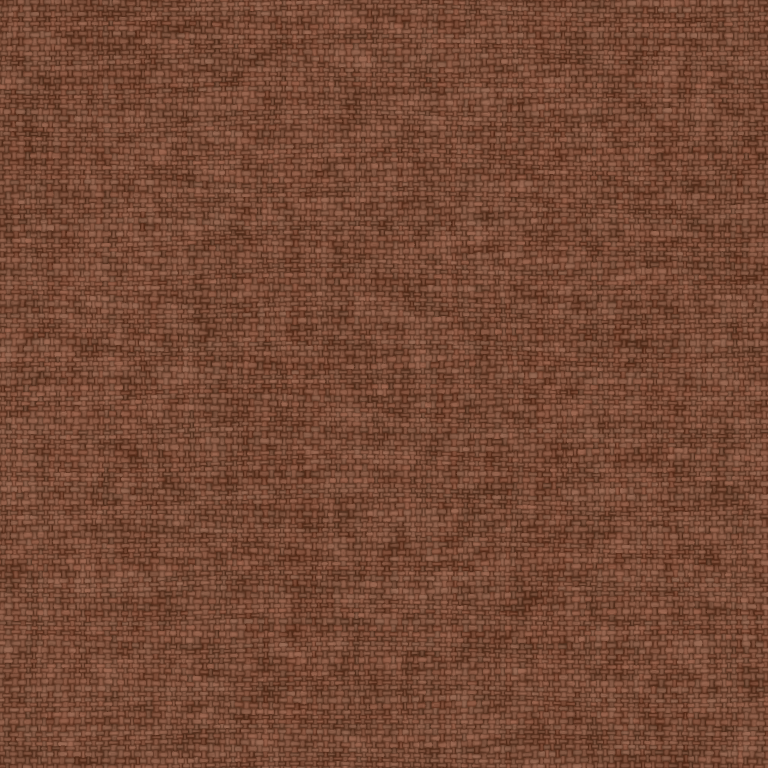
Reproduce this texture procedurally as a WebGL 2 fragment shader.

```glsl
#version 300 es
precision highp float;
// Plain-woven brown cloth with uneven, slubby yarns. Weft and warp floats
// alternate in a staggered checkerboard; layered sines vary the yarn's width
// and tone along its length, and hashes add fibre grain and a few dark flecks.

#define THREADS vec2(126.0, 140.0)
#define DARK_COLOR vec3(0.336, 0.186, 0.115)
#define LIGHT_COLOR vec3(0.582, 0.388, 0.304)
#define FLECK_COLOR vec3(0.27, 0.18, 0.24)
#define MEAN_TONE 0.485
#define FLOAT_RELIEF 0.68
#define WEFT_LIFT 0.055
#define WEFT_STREAK 0.135
#define WARP_STREAK 0.075
#define FIBRE_GRAIN 0.36
#define HUE_SHIFT 0.022
#define FLECK_RARITY 0.99985

uniform vec2 u_resolution;
out vec4 outColor;

const float PI = 3.14159;

float hash(vec2 p) {
    vec3 q = fract(vec3(p.xyx) * vec3(0.1031, 0.1030, 0.0973));
    q += dot(q, q.yzx + 33.33);
    return fract((q.x + q.y) * q.z);
}

// Slow change along one yarn, roughly -1 to 1, different for every yarn.
float slub(float yarn, float along, float seed) {
    float sum = 0.0;
    float frequency = 14.0;
    for (int i = 0; i < 4; i++) {
        vec2 key = vec2(yarn, seed + float(i) * 7.0);
        float rate = frequency * (0.7 + 0.6 * hash(key));
        sum += sin(along * rate + 2.0 * PI * hash(key + 31.0));
        frequency *= 2.1;
    }
    return sum * 0.5;
}

// Thread grid with uneven pitch, its cells swollen along the upper yarn.
vec2 threadGrid(vec2 p) {
    vec2 q = p * THREADS;
    vec2 bend = vec2(sin(q.x * 0.83 + 1.5 * sin(p.y * 11.0)),
                     sin(q.y * 0.91 + 2.0 * sin(p.x * 8.0 + 1.0)));
    vec2 drift = vec2(sin(p.y * 17.0 + p.x * 23.0),
                      sin(p.x * 13.0 + p.y * 29.0));
    q += 0.24 * bend + 0.16 * drift;
    vec2 swell = vec2(cos(PI * q.x) * sin(PI * q.y),
                     -sin(PI * q.x) * cos(PI * q.y));
    return q + vec2(0.15, 0.11) * swell;
}

vec3 cloth(vec2 p) {
    vec2 q = threadGrid(p);
    vec2 cell = floor(q);
    vec2 f = fract(q) - 0.5;

    // Yarn tones: single yarns plus wider bands of neighbouring yarns
    float weft = slub(cell.y, p.x, 3.0);
    float warp = slub(cell.x, p.y, 91.0);
    float weftBand = slub(floor(cell.y / 2.0), p.x, 47.0);
    float warpBand = slub(floor(cell.x / 2.0), p.y, 139.0);

    // Rounded float of whichever yarn lies on top
    bool weftOnTop = mod(cell.x + cell.y, 2.0) < 0.5;
    vec2 jitter = vec2(hash(cell + 5.0), hash(cell + 17.0)) - 0.5;
    vec2 radius = weftOnTop ? vec2(0.58, 0.47 + 0.09 * weft)
                            : vec2(0.46 + 0.08 * warp, 0.54);
    float d = length((f - 0.22 * jitter) / radius);
    float height = 1.0 - smoothstep(0.35, 1.25, d);

    // Fibre grain: one value per float, one per fine fibre
    float grain = 0.5 * (hash(cell + 211.0) + hash(floor(q * 3.0) + 400.0)) - 0.5;

    float tone = MEAN_TONE + FLOAT_RELIEF * (height - 0.55);
    tone += weftOnTop ? WEFT_LIFT : -WEFT_LIFT;
    tone += WEFT_STREAK * (0.75 * weft + 0.45 * weftBand);
    tone += WARP_STREAK * (0.70 * warp + 0.45 * warpBand);
    tone += FIBRE_GRAIN * grain;
    tone += 0.02 * sin(p.x * 6.0 + 2.0 * sin(p.y * 5.0));

    // Some yarns lean greyer, others redder
    float lean = hash(vec2(weftOnTop ? cell.y : cell.x + 500.0, 73.0)) - 0.5;
    lean += hash(cell + 307.0) - 0.5;
    vec3 color = mix(DARK_COLOR, LIGHT_COLOR, clamp(tone, -0.1, 1.12));
    color += HUE_SHIFT * lean * vec3(-0.5, 0.5, 0.6);

    // Rare stray fibres
    float fleck = step(FLECK_RARITY, hash(cell + 613.0));
    return mix(color, FLECK_COLOR, 0.75 * fleck * height);
}

void main() {
    // Four samples per pixel soften the fine edges
    vec3 sum = vec3(0.0);
    for (int i = 0; i < 4; i++) {
        vec2 offset = vec2(i % 2, i / 2) * 0.5 - 0.25;
        vec2 p = (gl_FragCoord.xy + offset) / min(u_resolution.x, u_resolution.y);
        sum += cloth(p);
    }
    outColor = vec4(sum * 0.25, 1.0);
}
```
